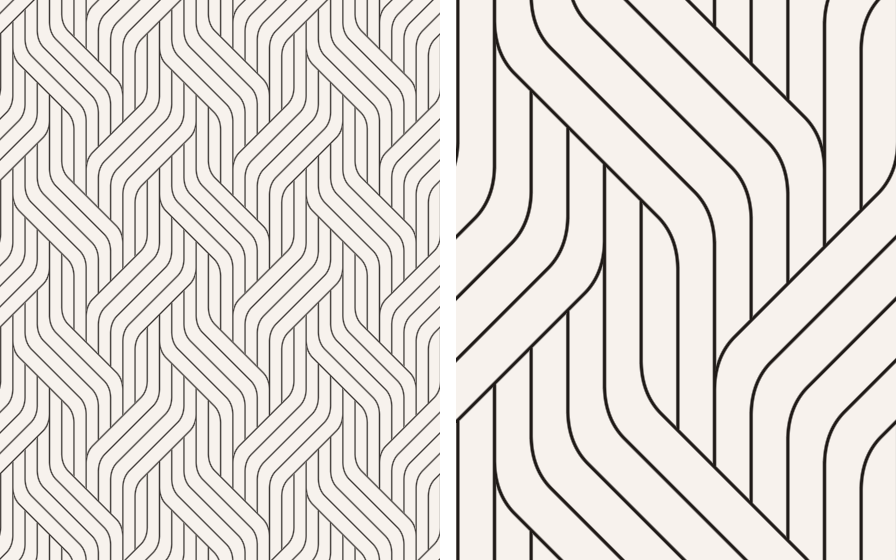
Left: the whole. Right: its middle third, enlarged.
A Shadertoy shader for this pattern:

```glsl
// Interlaced bands of thin parallel lines, zigzagging over and under one another.
#define REPEATS_ACROSS 3.0
#define LINES_PER_REPEAT 12.0
#define BAND_HALF_LINES 2.0
#define HALF_SHIFT 2.5
#define DIAGONAL_PITCH 1.68
#define BEND_ROUNDNESS 0.55
#define LINE_WIDTH 0.09
#define EDGE_SOFTNESS 1.5
#define BAND_CENTRE vec2(5.55, 5.87)
#define PAPER vec3(0.967, 0.950, 0.931)
#define INK vec3(0.12, 0.10, 0.09)

float smoothMin(float a, float b, float k) {
    float h = max(k - abs(a - b), 0.0) / k;
    return min(a, b) - 0.25 * k * h * h;
}

float smoothMax(float a, float b, float k) {
    return -smoothMin(-a, -b, k);
}

// Coordinate across a band: its lines lie at whole numbers
float acrossBand(vec2 q) {
    float diagonal = (q.x - q.y) / DIAGONAL_PITCH;
    float upper = smoothMin(q.x + HALF_SHIFT, diagonal, BEND_ROUNDNESS);
    return smoothMax(upper, q.x - HALF_SHIFT, BEND_ROUNDNESS);
}

// Lay one slanted band over the line distance found so far
float overlayBand(float lineDist, vec2 q) {
    float u = acrossBand(q);
    float shift = q.x + HALF_SHIFT - u;
    if (shift < 0.001 || shift > 2.0 * HALF_SHIFT - 0.001) return lineDist;

    // Divide by the gradient to keep an even line width through the bends
    const float e = 0.01;
    vec2 slope = vec2(acrossBand(q + vec2(e, 0.0)), acrossBand(q + vec2(0.0, e))) - u;
    float nearest = clamp(round(u), -BAND_HALF_LINES, BAND_HALF_LINES);
    float bandDist = abs(u - nearest) * e / length(slope);
    return abs(u) <= BAND_HALF_LINES ? bandDist : min(lineDist, bandDist);
}

// Position relative to the nearest copy of a band centre
vec2 repeatAround(vec2 p, vec2 centre) {
    float halfCell = 0.5 * LINES_PER_REPEAT;
    return mod(p - centre + halfCell, LINES_PER_REPEAT) - halfCell;
}

void mainImage(out vec4 fragColor, in vec2 fragCoord) {
    // One unit is the spacing of the upright lines; y runs down from the top
    float pixel = REPEATS_ACROSS * LINES_PER_REPEAT / iResolution.x;
    vec2 p = vec2(fragCoord.x, iResolution.y - fragCoord.y) * pixel;

    // Upright lines behind everything
    float upright = p.x - BAND_CENTRE.x + HALF_SHIFT;
    float lineDist = abs(upright - round(upright));

    // Falling bands, then mirrored rising bands half a repeat away
    vec2 falling = repeatAround(p, BAND_CENTRE);
    vec2 rising = repeatAround(p, BAND_CENTRE + 0.5 * LINES_PER_REPEAT);
    lineDist = overlayBand(lineDist, falling);
    lineDist = overlayBand(lineDist, vec2(-rising.x, rising.y));

    // Antialiased ink on paper
    float soft = EDGE_SOFTNESS * pixel;
    float ink = clamp(0.5 + (0.5 * LINE_WIDTH - lineDist) / soft, 0.0, 1.0);
    fragColor = vec4(mix(PAPER, INK, ink), 1.0);
}
```
